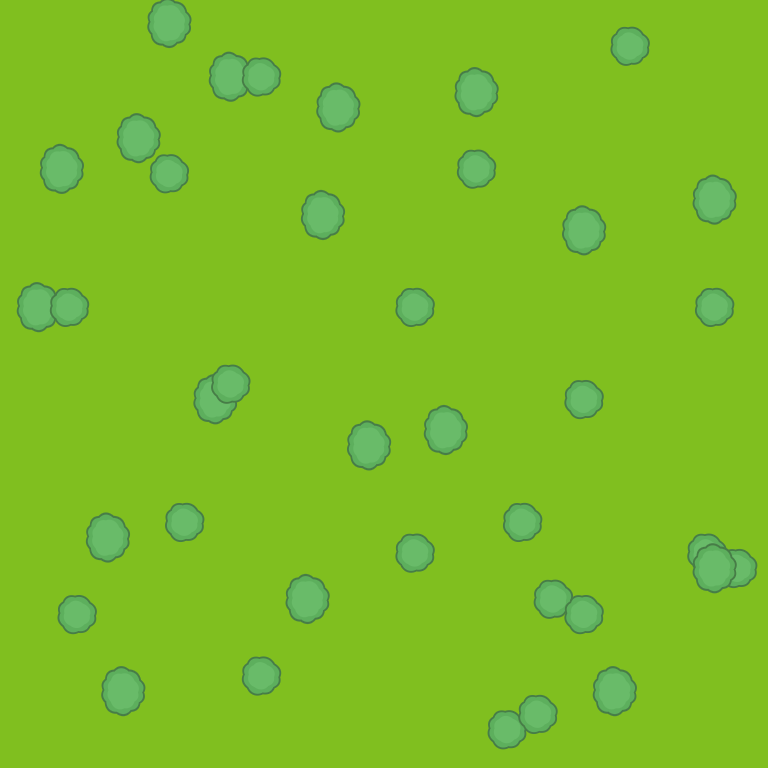
Reproduce this pattern procedurally as a Shadertoy shader.

```glsl
// Scattered scalloped tree crowns on a flat green meadow, seen from above.

const vec3 GRASS   = vec3(0.50, 0.75, 0.12);
const vec3 OUTLINE = vec3(0.28, 0.49, 0.28);
const vec3 RIM     = vec3(0.365, 0.685, 0.365);
const vec3 LEAVES  = vec3(0.41, 0.735, 0.41);

vec3 hash3(vec2 p) {
    vec3 q = fract(vec3(p.xyx) * vec3(0.1031, 0.1030, 0.0973) + 0.317);
    q += dot(q, q.yxz + 33.33);
    return fract((q.xxy + q.yzz) * q.zyx);
}

// Approximate distance to an oval with rounded lobes and sharp notches.
float crownDistance(vec2 q, vec2 radii, float lobes) {
    float angle = atan(q.y, q.x);
    float bump = abs(sin(0.5 * lobes * angle + 0.4 * sin(2.0 * angle + 1.0)));
    float edge = 0.92 + 0.07 * bump + 0.022 * cos(3.0 * angle);
    return (length(q / radii) - edge) * min(radii.x, radii.y);
}

float coverage(float d, float pixel) {
    return clamp(0.5 - d / pixel, 0.0, 1.0);
}

// Paints outline, rim and inner leaves over the colour below.
vec3 drawTree(vec3 below, vec2 q, bool large, float pixel) {
    vec2 radii = large ? vec2(0.0295, 0.0330) : vec2(0.0265);
    float lobes = large ? 10.0 : 8.0;
    float outer = crownDistance(q, radii, lobes);
    float inner = crownDistance(q, radii - 0.0085, lobes - 2.0);
    vec3 color = mix(below, OUTLINE, coverage(outer, pixel));
    color = mix(color, RIM, coverage(outer + 0.0025, pixel));
    return mix(color, LEAVES, coverage(inner, pixel));
}

void mainImage(out vec4 fragColor, in vec2 fragCoord) {
    const int CELLS = 7;
    float pixel = 1.0 / iResolution.y;
    vec2 uv = fragCoord * pixel;
    ivec2 home = ivec2(floor(uv * float(CELLS)));
    vec3 color = GRASS;

    // Nearby cells, back to front: upper rows first, then left to right.
    for (int j = 1; j >= -1; j--)
    for (int i = -1; i <= 1; i++) {
        ivec2 cell = home + ivec2(i, j);
        bool outside = any(lessThan(cell, ivec2(0))) || any(greaterThanEqual(cell, ivec2(CELLS)));
        // A third of the cells stays empty.
        if (outside || (cell.x + 2 * cell.y) % 3 == 0) continue;

        // Jittered position, snapped to a fine planting grid.
        vec3 rnd = hash3(vec2(cell) + 5.0);
        vec2 center = (vec2(cell) + rnd.xy) / float(CELLS);
        center = clamp(round(center * 50.0) / 50.0, vec2(0.05), vec2(0.93, 0.97));

        bool large = (2 * cell.x + 3 * cell.y) % 5 < 3;
        color = drawTree(color, uv - center, large, pixel);

        // Some trees have a small companion on their right.
        if ((cell.x + 3 * cell.y) % 4 == 0) {
            float rise = large ? -0.046 * step(0.4, rnd.z) : 0.02 * (floor(rnd.z * 3.0) - 1.0);
            color = drawTree(color, uv - center - vec2(0.04, rise), false, pixel);
        }
    }
    fragColor = vec4(color, 1.0);
}
```
